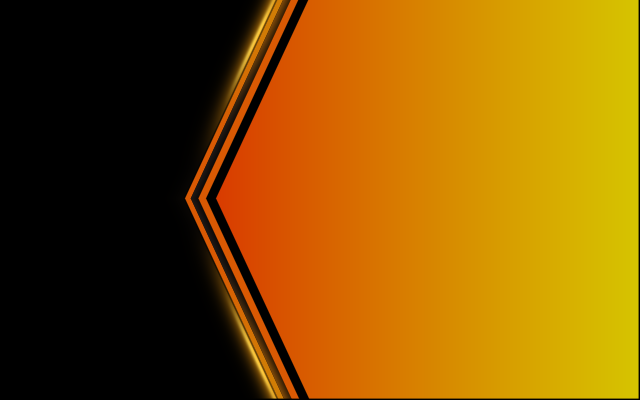
Reproduce this background procedurally as a WebGL 1 fragment shader.

```glsl
precision highp float;
uniform vec2 u_resolution;

#define APEX_Y 0.504
#define SLOPE 0.465
#define PANEL_EDGE 0.540
#define INNER_STRIPE vec2(0.496, 0.515)
#define GROOVE vec2(0.477, 0.496)
#define OUTER_STRIPE vec2(0.4625, 0.477)
#define GLOW_WIDTH 0.034
#define FRAME 0.0035

// Soft step and band, about one pixel wide at the edges
float edge(float at, float v) {
  float w = 0.8 / u_resolution.y;
  return smoothstep(at - w, at + w, v);
}

float band(vec2 range, float v) {
  return edge(range.x, v) - edge(range.y, v);
}

// Horizontal ramp from red-orange to yellow
vec3 panelColor(float x) {
  float t = clamp((x - PANEL_EDGE) / (1.6 - PANEL_EDGE), 0.0, 1.0);
  return vec3(0.85 - 0.01 * t, 0.23 + 0.62 * t - 0.08 * t * t, 0.0);
}

// Light spilling left of the chevron, stronger along the arms
vec3 glowColor(float s, float arm) {
  float d = max(OUTER_STRIPE.x - s, 0.0);
  float strength = smoothstep(0.06, 0.42, arm);
  float halo = exp(-pow(d / GLOW_WIDTH, 1.5) * 1.6);
  float core = exp(-pow((d - 0.009) / 0.006, 2.0));
  float hot = smoothstep(0.22, 0.38, arm) * (1.0 - 0.4 * smoothstep(0.43, 0.5, arm));
  vec3 color = vec3(0.80, 0.50, 0.02) * halo * strength;
  color += vec3(0.30, 0.36, 0.22) * core * hot;
  return color + vec3(0.035, 0.025, 0.015) * halo;
}

void main() {
  vec2 p = gl_FragCoord.xy / u_resolution.y;
  float aspect = u_resolution.x / u_resolution.y;
  float arm = abs(p.y - APEX_Y);
  float s = p.x - SLOPE * arm;
  float lit = smoothstep(0.12, 0.46, arm);

  // Glow on the black side
  vec3 color = glowColor(s, arm) * (1.0 - edge(OUTER_STRIPE.x, s));

  // Thin dark seam beside the outer stripe
  float seam = band(OUTER_STRIPE.xx - vec2(0.004, 0.0), s);
  color *= 1.0 - 0.55 * seam;

  // Chevron stripes and the groove between them
  vec3 orange = vec3(0.85, 0.35, 0.01);
  vec3 outer = mix(orange, vec3(0.82, 0.49, 0.02), lit);
  float across = clamp((s - GROOVE.x) / (GROOVE.y - GROOVE.x), 0.0, 1.0);
  vec3 groove = mix(vec3(0.10, 0.08, 0.07), vec3(0.42, 0.24, 0.03), lit);
  groove *= mix(1.2, 0.45, across);
  color = mix(color, outer, band(OUTER_STRIPE, s));
  color = mix(color, groove, band(GROOVE, s));
  color = mix(color, orange, band(INNER_STRIPE, s));

  // Main panel
  color = mix(color, panelColor(p.x), edge(PANEL_EDGE, s));

  // Dark frame along the bottom and right
  color *= edge(FRAME, p.y) * edge(FRAME, aspect - p.x);

  gl_FragColor = vec4(color, 1.0);
}
```
